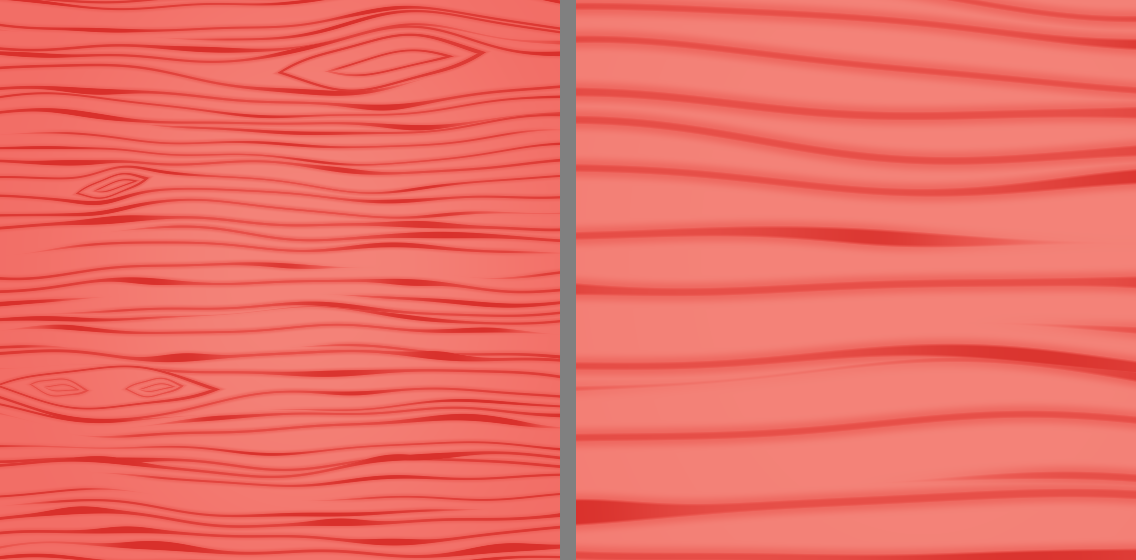
Left: the whole. Right: its middle third, enlarged.
A three.js fragment shader for this texture:

```glsl
// Coral red wood planks: wavy horizontal grain with swelling strokes and almond knots.
varying vec2 vUv;

const float ROWS = 41.0;
const vec3 GLOW  = vec3(0.955, 0.51, 0.47);
const vec3 WOOD  = vec3(0.95, 0.43, 0.40);
const vec3 GRAIN = vec3(0.92, 0.345, 0.315);
const vec3 DARK  = vec3(0.85, 0.19, 0.17);

// Knots: centre in xy, half size in zw
const vec4 BIG_KNOT   = vec4(0.68, 0.888, 0.18, 0.043);
const vec4 SMALL_KNOT = vec4(0.20, 0.668, 0.062, 0.017);
const vec4 LONG_KNOT  = vec4(0.19, 0.308, 0.195, 0.036);
const float BIG_SLOPE = 0.12;
const float SMALL_SLOPE = 0.24;

float hash(float n) {
  return fract(sin(n * 12.9898) * 43758.547);
}

// Layered sines that drift slowly from row to row
float flow(float x, float row) {
  return 0.009 * sin(x * 7.0 + row * 9.0)
       + 0.005 * sin(x * 13.0 - row * 17.0 + 1.3)
       + 0.002 * sin(x * 23.0 + row * 31.0);
}

// Vertical shift that bends a grain line around a knot
float bend(float x, float row, vec4 knot, float slope) {
  float t = (x - knot.x) / knot.z;
  float away = row - knot.y;
  float side = away < 0.0 ? -1.0 : 1.0;
  float reach = exp(-t * t - abs(away) / (1.5 * knot.w));
  return (side * 1.1 * knot.w + slope * (x - knot.x)) * reach;
}

// Knot space: x along the grain, y across it, both -1 to 1
vec2 knotSpace(vec2 p, vec4 knot, float slope) {
  vec2 q = p - knot.xy;
  q.y -= slope * q.x + 0.1 * knot.w * sin(q.x / knot.z * 5.0);
  return q / knot.zw;
}

// Almond level: 1 on the outline, 0 at the heart
float almond(vec2 q) {
  return q.x * q.x + abs(q.y);
}

// Stroke along one almond contour, thicker towards its right tip
float ring(vec2 q, vec2 halfSize, float level, float width) {
  vec2 gradient = vec2(2.0 * q.x, 1.0) / halfSize;
  float dist = abs(almond(q) - level) / length(gradient);
  float w = width * (0.8 + 0.6 * smoothstep(0.2, 1.0, q.x));
  float core = 1.0 - smoothstep(w - 0.001, w + 0.0018, dist);
  float halo = 1.0 - smoothstep(w, w + 0.007, dist);
  return max(0.8 * core, 0.3 * halo);
}

// Outline and broken inner ring of a knot
float knotInk(vec2 p, vec4 knot, float slope, float width) {
  vec2 q = knotSpace(p, knot, slope);
  float gap = smoothstep(-0.75, -0.3, q.x + 0.5 * q.y);
  return max(ring(q, knot.zw, 1.0, width),
             gap * ring(q - vec2(0.08, -0.05), knot.zw, 0.36, width * 0.8));
}

// Zero inside a knot, one outside
float outside(vec2 p, vec4 knot, float slope) {
  return smoothstep(0.9, 1.05, almond(knotSpace(p, knot, slope)));
}

// One grain line: thin stroke with one-sided lens swells and a soft halo
float grainLine(vec2 p, float id, float edge) {
  float a = hash(id + 1.7);
  float b = hash(id + 51.3);
  float c = hash(id + 93.1);
  float row = (id + 0.5 + 0.9 * (a - 0.5)) / ROWS;
  float y = row + flow(p.x, row) + 0.0045 * sin(p.x * (5.0 + 7.0 * b) + 40.0 * c);
  y += bend(p.x, row, BIG_KNOT, BIG_SLOPE);
  y += bend(p.x, row, SMALL_KNOT, SMALL_SLOPE);
  y += bend(p.x, row, LONG_KNOT, 0.0);

  float presence = smoothstep(-0.9, -0.2, sin(p.x * 5.0 + 30.0 * b) + 1.4 * c - 0.2);
  float bulge = pow(0.5 + 0.5 * sin(p.x * (7.0 + 7.0 * c) + 60.0 * a), 6.0);
  float thin = (0.0011 + 0.001 * b + 0.0005 * edge) * presence;
  float swell = 0.0105 * bulge * (0.15 + 0.85 * b * b) * presence;
  float across = (p.y - y) * (a > 0.45 ? 1.0 : -1.0);
  float dist = max(across - thin - swell, -across - thin);

  float core = 1.0 - smoothstep(-0.001, 0.0022, dist);
  float halo = 1.0 - smoothstep(0.0, 0.009, dist);
  float depth = clamp(0.58 + 0.3 * bulge + 0.25 * edge, 0.0, 1.0);
  return presence * max(depth * core, 0.28 * halo);
}

void main() {
  vec2 p = vUv;
  float edge = smoothstep(0.1, 0.65, length((p - vec2(0.54, 0.52)) * vec2(1.1, 0.85)));

  // Grain lines, kept out of the knots
  float ink = 0.0;
  for (float id = -2.0; id < ROWS + 2.0; id += 1.0) {
    ink = max(ink, grainLine(p, id, edge));
  }
  ink *= outside(p, BIG_KNOT, BIG_SLOPE) * outside(p, SMALL_KNOT, SMALL_SLOPE)
       * outside(p, LONG_KNOT, 0.0);

  // Knots, the long one holding two small eyes
  ink = max(ink, knotInk(p, BIG_KNOT, BIG_SLOPE, 0.0025));
  ink = max(ink, knotInk(p, SMALL_KNOT, SMALL_SLOPE, 0.0016));
  ink = max(ink, ring(knotSpace(p, LONG_KNOT, 0.0), LONG_KNOT.zw, 1.0, 0.002));
  for (float eye = -1.0; eye < 2.0; eye += 2.0) {
    vec4 heart = vec4(LONG_KNOT.xy + vec2(0.085 * eye, 0.0), 0.05, 0.015);
    ink = max(ink, 0.75 * knotInk(p, heart, 0.08 * eye, 0.0012));
  }

  // Tone ramp from lit wood through grain to the darkest strokes
  vec3 colour = mix(GLOW, WOOD, edge);
  colour = mix(colour, GRAIN, smoothstep(0.0, 0.5, ink));
  colour = mix(colour, DARK, smoothstep(0.4, 1.0, ink));
  gl_FragColor = vec4(colour, 1.0);
}
```
